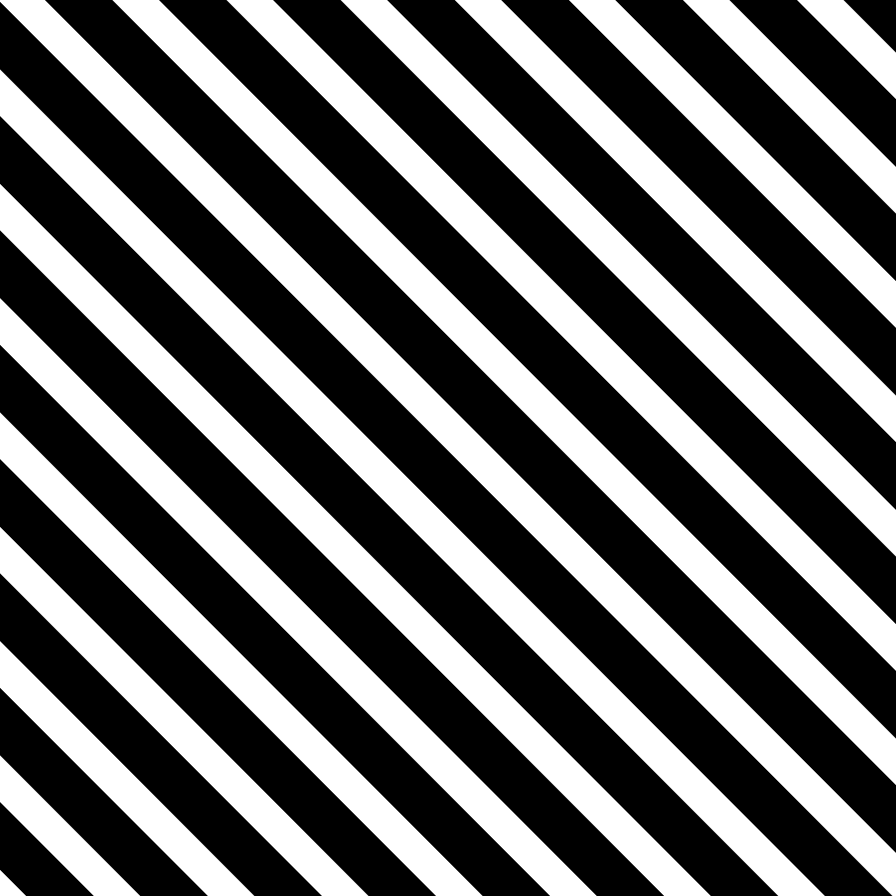
Reproduce this pattern procedurally as a three.js fragment shader.

```glsl
varying vec2 vUv;

// Signed distance, in periods, to a band centred on each whole phase
float bandDistance(float phase, float width) {
  return abs(fract(phase + 0.5) - 0.5) - 0.5 * width;
}

void main() {
  // Diagonal phase: one unit per stripe, falling from left to right
  float phase = dot(vUv, vec2(7.853, 7.837)) - 8.026;

  // Antialias over one screen pixel, measured across the stripe
  float pixel = length(vec2(dFdx(phase), dFdy(phase)));
  float stripe = clamp(0.5 - bandDistance(phase, 0.408) / pixel, 0.0, 1.0);

  vec3 black = vec3(0.0);
  vec3 white = vec3(1.0);
  gl_FragColor = vec4(mix(black, white, stripe), 1.0);
}
```
